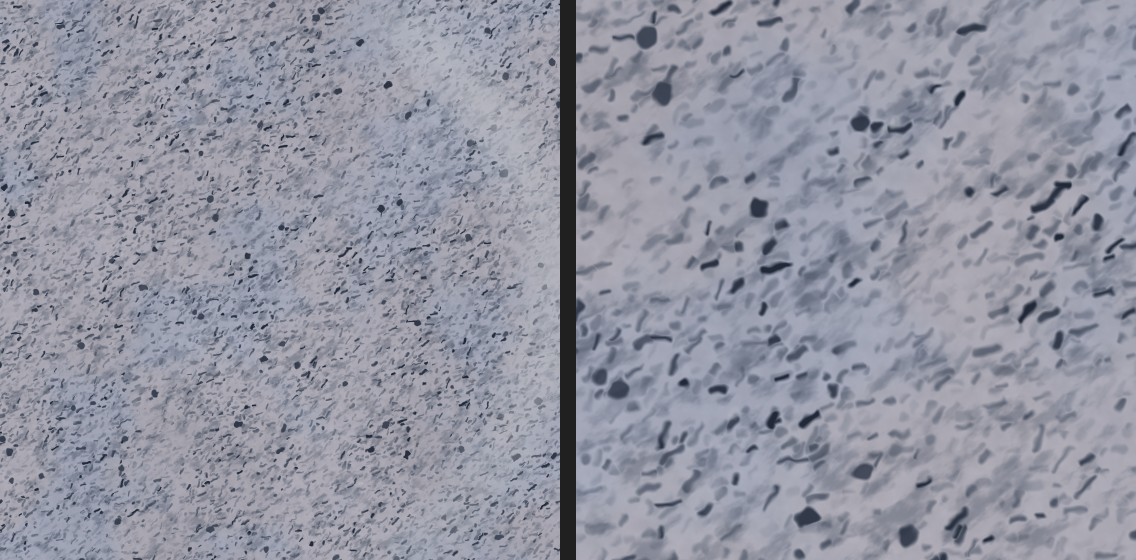
Left, the full canvas; right, a detail of the centre.
Reproduce this texture procedurally as a Shadertoy shader.

```glsl
// Polished pale granite with slanted dark flecks and a soft curved glare.

const vec3 STONE = vec3(0.665, 0.655, 0.695);
const vec3 INK = vec3(0.13, 0.155, 0.215);
const vec3 BLUE_TINT = vec3(-0.035, -0.008, 0.018);
const vec3 GLARE = vec3(0.725, 0.735, 0.765);

const float GRAIN_ANGLE = 0.65;      // main slant of the flecks, radians
const float ANGLE_SPREAD = 1.3;
const float EDGE = 0.0016;           // softness of fleck outlines
const float WARP = 0.0034;           // raggedness of fleck outlines

const vec2 GLARE_CENTRE = vec2(0.46, 0.48);
const float GLARE_RADIUS = 0.525;
const float GLARE_WIDTH = 0.058;

vec3 hash3(vec2 p, float seed) {
    vec3 q = fract(vec3(p.xyx + seed * 17.31) * vec3(0.1031, 0.1030, 0.0973));
    q += dot(q, q.yxz + 33.33);
    return fract((q.xxy + q.yzz) * q.zyx);
}

float noise(vec2 p) {
    vec2 i = floor(p);
    vec2 f = fract(p);
    f = f * f * (3.0 - 2.0 * f);
    float low = mix(hash3(i, 0.0).x, hash3(i + vec2(1, 0), 0.0).x, f.x);
    float high = mix(hash3(i + vec2(0, 1), 0.0).x, hash3(i + vec2(1, 1), 0.0).x, f.x);
    return mix(low, high, f.y);
}

float fbm(vec2 p) {
    float sum = 0.0;
    float amp = 0.5;
    for (int i = 0; i < 4; i++) {
        sum += amp * noise(p);
        p = mat2(1.6, 1.2, -1.2, 1.6) * p + 7.3;
        amp *= 0.5;
    }
    return sum / 0.9375;
}

vec2 rotate(vec2 p, float a) {
    return vec2(cos(a) * p.x + sin(a) * p.y, cos(a) * p.y - sin(a) * p.x);
}

// Ink of one jittered fleck per cell; sizes are half length and half width.
float flecks(vec2 p, float cells, float seed, float density,
             vec2 smallest, vec2 largest, vec2 strength) {
    vec2 home = floor(p * cells);
    float ink = 0.0;
    for (int y = -1; y <= 1; y++) {
        for (int x = -1; x <= 1; x++) {
            vec2 cell = home + vec2(x, y);
            vec3 place = hash3(cell, seed);
            vec3 look = hash3(cell, seed + 5.0);
            if (place.z > density) continue;
            vec2 d = p - (cell + place.xy) / cells;
            d = rotate(d, GRAIN_ANGLE + (look.x - 0.5) * ANGLE_SPREAD);
            vec2 size = mix(smallest, largest, vec2(look.y * look.y, look.z));
            d.x -= clamp(d.x, size.y - size.x, size.x - size.y);
            float body = 1.0 - smoothstep(-EDGE, EDGE, length(d) - size.y);
            float power = fract(look.y * 7.0 + look.z * 13.0);
            ink = max(ink, body * mix(strength.x, strength.y, power * power));
        }
    }
    return ink;
}

void mainImage(out vec4 fragColor, in vec2 fragCoord) {
    vec2 uv = fragCoord / iResolution.y;
    vec2 grain = rotate(uv, GRAIN_ANGLE);

    // Ragged outlines
    vec2 wobble = vec2(noise(uv * 190.0), noise(uv * 190.0 + 41.7)) - 0.5;
    vec2 p = uv + WARP * wobble;

    // Cloudy ground with slanted grey haze
    float cloud = fbm(uv * 5.0 + 3.1);
    float cluster = fbm(grain * vec2(16.0, 26.0) + 11.0);
    float streak = fbm(grain * vec2(55.0, 105.0));
    float mottle = fbm(uv * 130.0 + 23.0);
    vec3 color = STONE + 0.07 * (cloud - 0.5) + 0.06 * (mottle - 0.5);
    color += BLUE_TINT * smoothstep(0.45, 0.75, fbm(uv * 7.0 + 19.0));
    float haze = 0.26 * smoothstep(0.48, 0.8, streak) * (0.5 + cluster);

    // Fine dashes, faint dashes and sparse round crystals
    float dashes = flecks(p, 82.0, 1.0, 0.68, vec2(0.0030, 0.0012),
                          vec2(0.0092, 0.0025), vec2(0.22, 0.95));
    float faint = flecks(p, 95.0, 2.0, 0.6, vec2(0.0025, 0.0012),
                         vec2(0.0070, 0.0024), vec2(0.10, 0.42));
    float crystals = flecks(p, 14.0, 3.0, 0.42, vec2(0.0045, 0.0035),
                            vec2(0.0090, 0.0068), vec2(0.72, 0.98));
    float gather = mix(0.4, 1.2, smoothstep(0.25, 0.65, cluster));
    float ink = max(max(dashes, faint) * gather, crystals);
    ink = clamp(1.0 - (1.0 - ink) * (1.0 - haze), 0.0, 1.0);
    vec3 inkTone = INK + vec3(-0.03, 0.02, 0.05) * (1.0 - ink);
    color = mix(color, inkTone, ink);

    // Curved reflection on the right
    float offset = (length(uv - GLARE_CENTRE) - GLARE_RADIUS) / GLARE_WIDTH;
    float side = smoothstep(0.58, 0.78, uv.x);
    float band = exp(-offset * offset) * side * mix(0.6, 1.0, smoothstep(0.0, 0.5, uv.y));
    color = mix(color, GLARE, 0.6 * band);

    // Rare pale chips
    float chips = flecks(p, 9.0, 4.0, 0.12, vec2(0.004, 0.002),
                         vec2(0.008, 0.004), vec2(0.3, 0.6));
    color = mix(color, GLARE + 0.03, chips);

    fragColor = vec4(color, 1.0);
}
```
